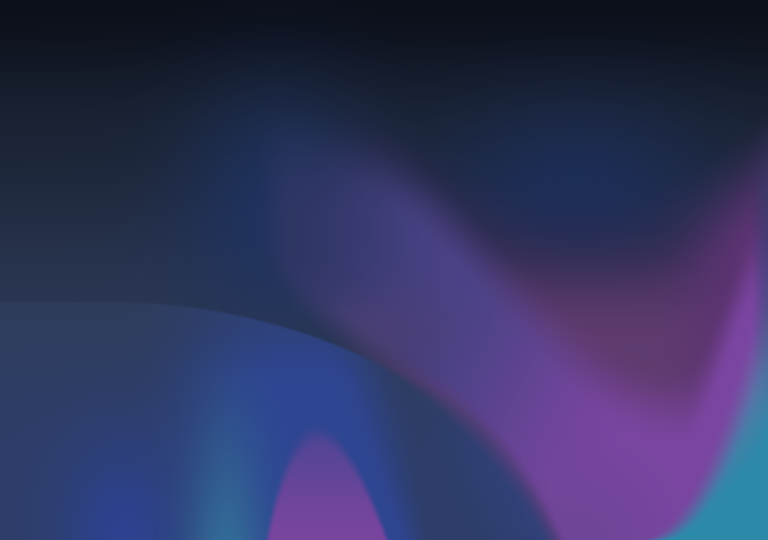
This background is drawn by a Shadertoy shader. Its source:

```glsl
// 1 well below the edge, 0 well above it
float below(float edge, float soft, float x) {
    return 1.0 - smoothstep(edge - soft, edge + soft, x);
}

// Elliptical gaussian glow
float glow(vec2 uv, vec2 center, vec2 radius) {
    vec2 d = (uv - center) / radius;
    return exp(-dot(d, d));
}

// Height of the large hill that falls away to the right
float hillHeight(float x) {
    float d = max(x - 0.15, 0.0);
    return 0.44 - 0.95 * d * d - 11.5 * pow(d, 8.0);
}

vec3 nightSky(vec2 uv) {
    vec3 sky = mix(vec3(0.20, 0.25, 0.39), vec3(0.165, 0.21, 0.32), smoothstep(0.0, 0.45, uv.y));
    sky = mix(sky, vec3(0.10, 0.135, 0.20), smoothstep(0.40, 0.82, uv.y));
    sky = mix(sky, vec3(0.045, 0.06, 0.10), smoothstep(0.75, 1.0, uv.y));
    sky = mix(sky, vec3(0.12, 0.20, 0.39), 0.85 * glow(uv, vec2(0.36, 0.61), vec2(0.12, 0.22)));
    return mix(sky, vec3(0.11, 0.18, 0.36), 0.85 * glow(uv, vec2(0.75, 0.64), vec2(0.17, 0.17)));
}

vec3 hillColor(vec2 uv, float height) {
    vec3 color = mix(vec3(0.18, 0.24, 0.41), vec3(0.18, 0.235, 0.36), smoothstep(0.15, 0.45, uv.y));
    color = mix(color, vec3(0.19, 0.26, 0.50), smoothstep(0.54, 0.70, uv.x) * below(0.1, 0.2, height - uv.y));

    // Blue column, teal beam and the low blue glow
    float columnEdge = 0.54 - 0.2 * uv.y;
    float column = smoothstep(0.16, 0.37, uv.x) * below(columnEdge, 0.025 + 0.08 * uv.y, uv.x);
    color = mix(color, vec3(0.18, 0.27, 0.57), column * (1.0 - 0.45 * smoothstep(0.28, 0.42, uv.y)));
    color = mix(color, vec3(0.17, 0.26, 0.58), 0.9 * glow(uv, vec2(0.16, 0.0), vec2(0.08, 0.18)));
    float beam = exp(-pow((uv.x - 0.295) / 0.05, 2.0)) * below(0.14, 0.26, uv.y);
    color = mix(color, vec3(0.20, 0.44, 0.60), beam);

    // Violet mound
    float offset = uv.x - 0.414 - 0.06 * (0.2 - uv.y);
    float mound = below(0.195 - 32.0 * offset * offset, 0.025, uv.y);
    vec3 violet = mix(vec3(0.47, 0.27, 0.62), vec3(0.33, 0.27, 0.58), smoothstep(0.0, 0.2, uv.y));
    return mix(color, violet, mound);
}

void mainImage(out vec4 fragColor, in vec2 fragCoord) {
    vec2 uv = fragCoord / iResolution.xy;
    float height = hillHeight(uv.x);
    vec3 color = nightSky(uv);

    // Dusky plum valley behind the bright band
    float plumTop = 0.60 + 2.6 * pow(uv.x - 0.76, 2.0);
    vec3 plum = mix(vec3(0.37, 0.23, 0.43), vec3(0.21, 0.17, 0.33), smoothstep(0.36, 0.60, uv.y));
    plum = mix(plum, vec3(0.36, 0.20, 0.45), smoothstep(0.84, 0.98, uv.x));
    color = mix(color, plum, below(plumTop - 0.06, 0.12, uv.y) * smoothstep(0.42, 0.60, uv.x));

    // Violet band sweeping down to the right
    float bandTop = 0.25 + 0.53 * (1.0 - smoothstep(0.38, 0.88, uv.x)) + 0.28 * smoothstep(0.89, 1.0, uv.x);
    float bandFloor = height + 0.1 * exp(-18.0 * (uv.x - 0.35));
    float band = below(bandTop, 0.08, uv.y) * smoothstep(0.33, 0.38, uv.x);
    band *= smoothstep(-0.03, 0.06, uv.y - bandFloor) * below(0.72, 0.13, uv.y);
    vec3 violet = mix(vec3(0.18, 0.21, 0.39), vec3(0.29, 0.26, 0.53), smoothstep(0.36, 0.62, uv.x));
    violet = mix(violet, vec3(0.30, 0.25, 0.46), 0.8 * glow(uv, vec2(0.49, 0.38), vec2(0.10, 0.08)));
    float magenta = smoothstep(0.54, 0.88, uv.x + 0.35 * (0.35 - uv.y));
    violet = mix(violet, vec3(0.48, 0.27, 0.63), magenta);
    violet = mix(violet, vec3(0.40, 0.27, 0.58), 0.6 * glow(uv, vec2(0.76, 0.0), vec2(0.10, 0.15)));
    color = mix(color, violet, band);

    // Hill, with a softer edge on its steep side
    float hillSoft = mix(0.004, 0.05, smoothstep(0.46, 0.68, uv.x));
    color = mix(color, hillColor(uv, height), below(height, hillSoft, uv.y));

    // Teal corner
    float cornerDepth = uv.x - 0.833 - 0.236 * sqrt(uv.y);
    vec3 teal = mix(vec3(0.38, 0.45, 0.66), vec3(0.17, 0.54, 0.66), smoothstep(0.0, 0.10, cornerDepth + 0.06 - 0.2 * uv.y));
    color = mix(color, teal, smoothstep(-0.008, 0.035, cornerDepth));

    // Cool falloff along the right border
    color = mix(color, vec3(0.17, 0.25, 0.42), 0.5 * smoothstep(0.975, 1.0, uv.x) * smoothstep(0.2, 0.5, uv.y) * below(0.7, 0.1, uv.y));
    fragColor = vec4(color, 1.0);
}
```
